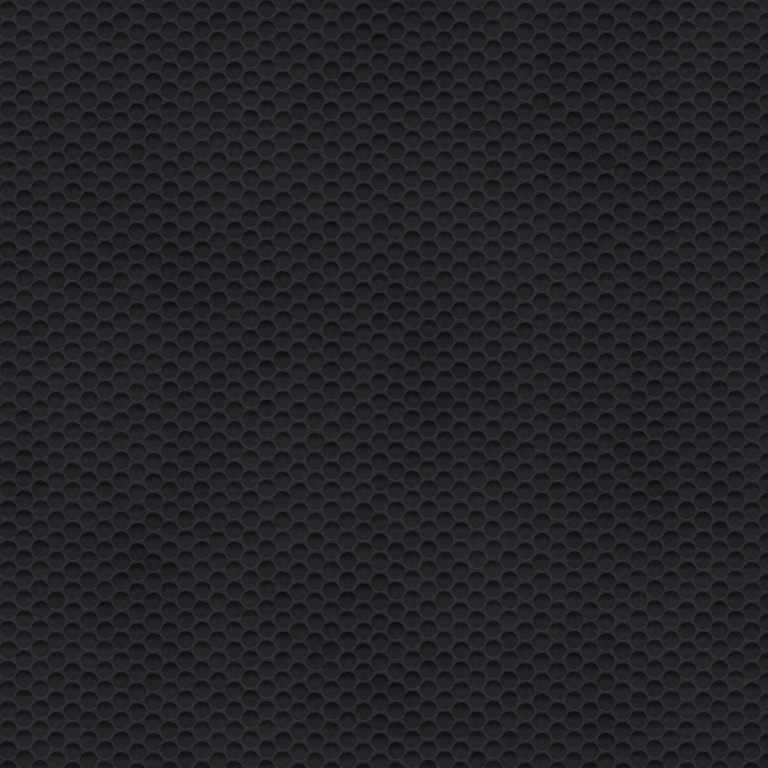
Write a three.js fragment shader that draws this pattern.

```glsl
// Black embossed leather: staggered columns of round dimples, shaded from above.
varying vec2 vUv;

float hash(vec2 p) {
  return fract(sin(dot(p, vec2(127.1, 311.7))) * 4375.85);
}

// Distance to the nearest scattered point, used as fine grain.
float cellNoise(vec2 p) {
  float nearest = 1.5;
  for (int y = -1; y <= 1; y++) {
    for (int x = -1; x <= 1; x++) {
      vec2 cell = floor(p) + vec2(float(x), float(y));
      vec2 point = cell + vec2(hash(cell), hash(cell + 57.0));
      nearest = min(nearest, distance(p, point));
    }
  }
  return nearest;
}

// Offset from the closest dimple centre in dimple radii (xy), and its tone (z).
vec3 nearestDimple(vec2 p) {
  const float pitch = 1.237;
  vec3 closest = vec3(9.0, 9.0, 0.0);
  for (int i = -1; i <= 1; i++) {
    float column = floor(p.x) + float(i);
    float stagger = 0.37 + 0.5 * mod(column + 1.0, 2.0);
    stagger += 0.05 * sin(column * 1.3) + 0.04 * sin(column * 0.47 + 1.0);
    float row = floor(p.y / pitch - stagger + 0.5);
    vec2 id = vec2(column, row);
    vec2 jitter = 0.06 * (vec2(hash(id), hash(id + 19.0)) - 0.5);
    vec2 centre = vec2(column + 0.5, (row + stagger) * pitch) + jitter;
    vec2 offset = (p - centre) / (0.54 + 0.03 * hash(id + 7.0));
    if (dot(offset, offset) < dot(closest.xy, closest.xy)) {
      closest = vec3(offset, hash(id + 31.0) - 0.5);
    }
  }
  return closest;
}

void main() {
  // One unit is one column of dimples.
  vec2 p = vUv * 47.5;
  vec3 dimple = nearestDimple(p);
  float radius = length(dimple.xy);

  // Hollow: shadow under the upper lip, fading to the lit floor.
  float shade = smoothstep(-0.15, 0.85, dimple.y + 0.25 * (radius - 0.6));
  vec3 hollow = mix(vec3(0.140, 0.143, 0.152), vec3(0.075, 0.078, 0.086), shade);
  hollow += 0.016 * dimple.z;

  // Raised land with a thin bright rim below each hollow.
  vec3 land = vec3(0.158, 0.165, 0.174);
  float rim = smoothstep(0.13, 0.0, abs(radius - 1.02)) * smoothstep(0.2, -0.7, dimple.y);
  vec3 color = mix(hollow, land, smoothstep(0.90, 1.06, radius));
  color += 0.038 * rim * vec3(0.95, 1.0, 1.03);

  // Fine grain and faint broad unevenness.
  color += 0.028 * (cellNoise(p * 3.2) - 0.45);
  color += 0.003 * (sin(p.x * 0.45 + sin(p.y * 0.2)) + sin(p.y * 0.31 + p.x * 0.13));

  gl_FragColor = vec4(color, 1.0);
}
```
